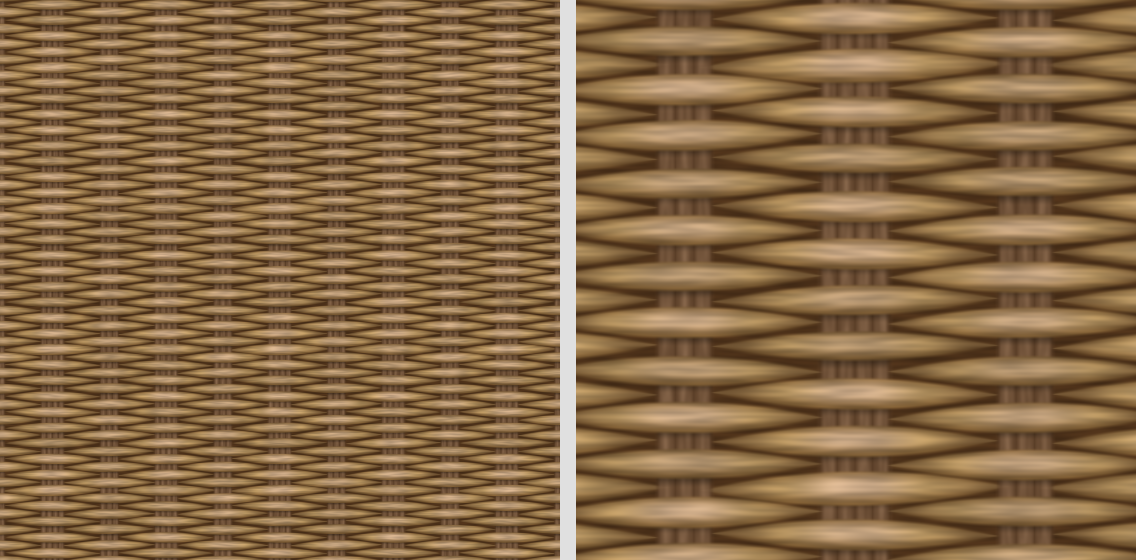
Left, the full canvas; right, a detail of the centre.
Give the GLSL for this texture, as a three.js fragment shader.

```glsl
// Woven wicker: horizontal cane strands passing over and under upright stakes.
varying vec2 vUv;

const float COLUMN_STEP = 0.1014;
const float ROW_STEP = 0.02797;
const vec2 WEAVE_ORIGIN = vec2(0.0938, 0.1245);
const vec2 TILE_CELLS = vec2(4.0, 9.0);
const float EDGE_SOFTNESS = 0.0013;

const vec3 SHADOW = vec3(0.29, 0.185, 0.095);
const vec3 STAKE_DARK = vec3(0.36, 0.25, 0.16);
const vec3 STAKE_LIGHT = vec3(0.56, 0.43, 0.32);
const vec3 CANE_EDGE = vec3(0.45, 0.33, 0.18);
const vec3 CANE_GOLD = vec3(0.70, 0.57, 0.37);
const vec3 CANE_PALE = vec3(0.76, 0.635, 0.51);

float hash(vec2 p) {
  vec3 q = fract(vec3(p.xyx) * 0.1031);
  q += dot(q, q.yzx + 33.33);
  return fract((q.x + q.y) * q.z);
}

vec2 gradientAt(vec2 cell) {
  float angle = 6.28318 * hash(cell);
  return vec2(cos(angle), sin(angle));
}

float gradientNoise(vec2 p) {
  vec2 i = floor(p);
  vec2 f = p - i;
  vec2 w = f * f * f * (f * (f * 6.0 - 15.0) + 10.0);
  vec2 right = vec2(1.0, 0.0);
  vec2 up = vec2(0.0, 1.0);
  float low = mix(dot(gradientAt(i), f),
                  dot(gradientAt(i + right), f - right), w.x);
  float high = mix(dot(gradientAt(i + up), f - up),
                   dot(gradientAt(i + 1.0), f - 1.0), w.x);
  return mix(low, high, w.y);
}

// Odd columns sit half a row higher than even ones.
float rowPosition(float y, float column) {
  return y / ROW_STEP - 0.5 * mod(column, 2.0);
}

// One lens-shaped strand over the given column: colour and coverage.
vec4 strand(vec2 p, float column, float grain) {
  float row = floor(rowPosition(p.y, column) + 0.5);
  vec2 cell = floor(mod(vec2(column, row) + 0.5, TILE_CELLS));
  float odd = mod(cell.x, 2.0);
  float seam = (1.0 - odd) * (1.0 - step(0.5, cell.y));
  float tone = hash(cell + 3.7);
  float tilt = hash(cell + 11.3) - 0.5;
  float lift = hash(cell + 23.1) - 0.5;

  float along = p.x - column * COLUMN_STEP;
  float reach = 0.087 - 0.003 * odd + 0.007 * seam;
  float t = along / reach;
  float taper = max(1.0 - t * t, 0.0);
  float girth = (0.0086 + 0.0008 * tone + 0.0008 * seam) * taper;
  float across = (rowPosition(p.y, column) - row) * ROW_STEP;
  across -= 0.0014 * lift + 0.026 * tilt * along;

  // Rounded light, pale over the stake and dim where the cane dives behind.
  float v = across / max(girth, 0.0006);
  float light = 1.0 - smoothstep(0.1, 1.15, abs(v - 0.12));
  float crown = 1.0 - smoothstep(0.008, 0.046, abs(along));
  vec3 body = mix(CANE_GOLD, CANE_PALE, crown * (0.55 + 0.45 * tone));
  vec3 color = mix(CANE_EDGE, body, light);
  color *= 0.95 + 0.1 * tone + 0.22 * grain;
  float dive = smoothstep(0.035, 0.084 + 0.012 * seam, abs(along));
  color = mix(color, SHADOW, 0.65 * dive);

  float cover = smoothstep(-EDGE_SOFTNESS, EDGE_SOFTNESS, girth - abs(across));
  return vec4(color, cover * smoothstep(0.0, 0.08, taper));
}

// Bundle of upright rods: colour and coverage.
vec4 stake(vec2 p, float column, float grain) {
  float odd = mod(column, 2.0);
  float halfWidth = mix(0.021, 0.0165, odd);
  float rods = mix(4.0, 3.0, odd);
  float u = (p.x - column * COLUMN_STEP) / halfWidth;
  float ridge = abs(sin((u + 1.0) * 0.5 * rods * 3.14159));
  vec3 color = mix(STAKE_DARK, STAKE_LIGHT, ridge * (0.65 + 0.6 * grain));

  // Contact shadow below the strand above.
  float dy = fract(rowPosition(p.y, column) + 0.5) - 0.5;
  float contactShade = smoothstep(-0.5, -0.28, dy) * (1.0 - step(0.0, dy));
  color *= 1.0 - 0.35 * contactShade;
  return vec4(color, 0.9 * (1.0 - smoothstep(0.85, 1.12, abs(u))));
}

vec3 layer(vec3 under, vec4 over) {
  return mix(under, over.rgb, over.a);
}

void main() {
  vec2 p = vUv - WEAVE_ORIGIN;
  float column = floor(p.x / COLUMN_STEP + 0.5);
  float caneGrain = gradientNoise(vUv * vec2(38.0, 310.0));
  float stakeGrain = gradientNoise(vUv * vec2(260.0, 45.0) + 17.0);

  // Back to front: hollow, neighbouring strands, stake, front strand.
  vec3 color = SHADOW * (1.0 + 0.25 * caneGrain);
  for (int i = 0; i < 2; i++) {
    float side = float(i) * 2.0 - 1.0;
    color = layer(color, strand(p, column + side, caneGrain));
  }
  color = layer(color, stake(p, column, stakeGrain));
  color = layer(color, strand(p, column, caneGrain));
  gl_FragColor = vec4(color, 1.0);
}
```
